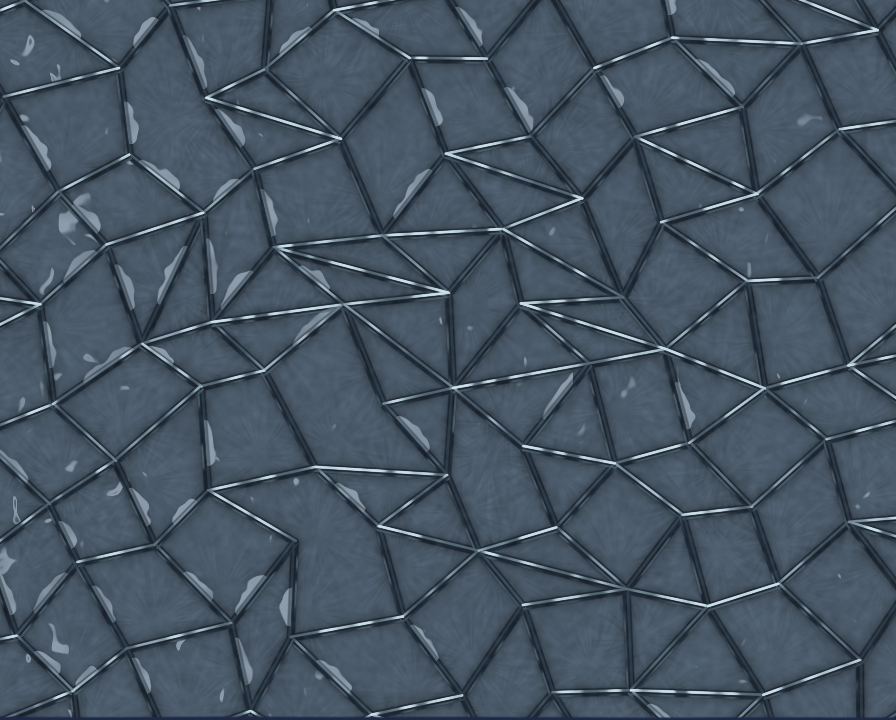
Reproduce this texture procedurally as a WebGL 1 fragment shader.

```glsl
precision highp float;
// Slate-blue leaded glass: a tilted, zigzag lattice of straight grooves, some
// split by diagonals, some dropped. Grooves carry lit rims; steep ones throw
// pale glare onto the panes, which also show frosty radial hairs.
uniform vec2 u_resolution;

const float CELL = 0.122;        // lattice spacing in canvas heights
const float TILT = 0.53;         // lattice rotation, radians
const float JITTER = 0.38;       // random vertex scatter in cells
const float ZIGZAG = 0.12;       // alternating vertex shift in cells
const float FLAT_SPLITS = 0.20;  // share of panes with a flat diagonal
const float STEEP_SPLITS = 0.05; // share of panes with a steep diagonal
const float MISSING = 0.16;      // share of removable grooves left out
const float GROOVE = 0.046;      // groove half width in cells
const float RIM = 0.013;         // lit rim half width in cells
const float HAIR = 0.10;         // strength of the radial hairs
const vec3 PANE = vec3(0.294, 0.354, 0.414);
const vec3 LEAD = vec3(0.110, 0.150, 0.195);
const vec3 RIM_DIM = vec3(0.35, 0.45, 0.51);
const vec3 RIM_LIT = vec3(0.82, 0.89, 0.92);
const vec3 GLARE = vec3(0.55, 0.61, 0.67);
const vec3 BORDER = vec3(0.12, 0.16, 0.28);

float hash(vec2 p) {
  vec3 q = fract(p.xyx * vec3(0.1031, 0.1030, 0.0973));
  q += dot(q, q.yzx + 33.33);
  return fract((q.x + q.y) * q.z);
}

float noise(vec2 p) {
  vec2 i = floor(p), f = fract(p);
  f = f * f * (3.0 - 2.0 * f);
  return mix(mix(hash(i), hash(i + vec2(1, 0)), f.x),
             mix(hash(i + vec2(0, 1)), hash(i + vec2(1, 1)), f.x), f.y);
}

float fbm(vec2 p) {
  float sum = 0.0, gain = 0.5;
  for (int i = 0; i < 4; i++) {
    sum += gain * noise(p);
    p = p * 2.03 + 17.0;
    gain *= 0.5;
  }
  return sum / 0.9375;
}

mat2 turn(float a) { return mat2(cos(a), sin(a), -sin(a), cos(a)); }

vec2 vertex(vec2 id) {
  vec2 scatter = vec2(hash(id + 11.3), hash(id + 47.9)) - 0.5;
  vec2 zigzag = 2.0 * mod(id.yx, 2.0) - 1.0;
  return turn(TILT) * (id + JITTER * scatter + ZIGZAG * zigzag);
}

// Merges one groove into layers: x distance, y rim light, z glare
void addGroove(vec2 p, vec2 a, vec2 b, float seed, float wet, float px, inout vec3 layers) {
  if (b.x < a.x) { vec2 swap = a; a = b; b = swap; }
  float len = length(b - a);
  vec2 dir = (b - a) / len, normal = vec2(-dir.y, dir.x);
  float along = clamp(dot(p - a, dir), 0.0, len);
  vec2 off = p - a - dir * along;
  float side = dot(off, normal), t = along / len;
  layers.x = min(layers.x, length(off));

  // Flat grooves catch the light, steep ones stay dark
  float flatness = smoothstep(0.55, 0.93, dir.x);
  float sparkle = smoothstep(0.2, 0.8, noise(vec2(along * 7.0, seed * 91.0)));
  float rim = 1.0 - smoothstep(RIM - px * 0.5, RIM + px, length(off - normal * 0.014));
  float faint = 1.0 - smoothstep(0.004, 0.004 + px * 1.5, length(off + normal * 0.034));
  float light = mix(0.14, 0.36 + 0.60 * sparkle, flatness);
  layers.y = max(layers.y, max(rim * light, faint * 0.30 * sparkle));

  // Ragged glare sliver hugging the upper or right flank
  float steep = 1.0 - smoothstep(0.78, 0.92, dir.x);
  float present = step(fract(seed * 37.7), wet * steep);
  float u = (t - 0.08 - 0.3 * fract(seed * 13.1)) / (0.36 + 0.25 * fract(seed * 71.3));
  float bulge = sqrt(max(0.0, 4.0 * u * (1.0 - u)));
  float ragged = noise(p * 9.0 + seed * 40.0);
  float reach = GROOVE * 0.6 + bulge * (0.04 + 0.08 * ragged * (0.5 + u));
  float sliver = smoothstep(-px, px, reach - side) * smoothstep(0.0, px, side);
  layers.z = max(layers.z, present * sliver * smoothstep(0.0, 0.2, bulge));
}

void main() {
  vec2 uv = gl_FragCoord.xy / u_resolution.y;
  float across = gl_FragCoord.x / u_resolution.x;
  vec2 p = uv / CELL + 20.0;
  float px = 1.0 / (u_resolution.y * CELL);
  float wet = mix(0.80, 0.06, smoothstep(0.05, 0.8, across));

  // Grooves and hairs of the surrounding lattice cells
  vec2 home = floor(p * turn(TILT));
  vec3 layers = vec3(9.0, 0.0, 0.0);
  float hair = 0.0;
  for (int j = -1; j <= 1; j++) {
    for (int i = -1; i <= 1; i++) {
      vec2 id = home + vec2(float(i), float(j));
      vec2 a = vertex(id), b = vertex(id + vec2(1, 0));
      vec2 c = vertex(id + vec2(0, 1)), d = vertex(id + 1.0);
      float s1 = hash(id + 3.1), s2 = hash(id + 71.7), s3 = hash(id + 133.3);
      float removable = step(mod(id.x + id.y, 2.0), 0.5);
      if (s1 > MISSING * removable) addGroove(p, a, b, s1, wet, px, layers);
      addGroove(p, a, c, s2, wet, px, layers);
      if (s3 < FLAT_SPLITS) addGroove(p, c, b, s3, wet, px, layers);
      if (s3 > 1.0 - STEEP_SPLITS) addGroove(p, a, d, s3, wet, px, layers);
      vec2 ray = p - mix(a, mix(b, c, s1), 0.3 + 0.7 * s2);
      float r = length(ray);
      float fan = noise(vec2(atan(ray.y, ray.x) * 16.0 + s1 * 50.0, r * 4.0 + s3 * 90.0));
      hair += (fan - 0.5) * exp(-1.8 * r) * smoothstep(0.0, 0.4, r);
    }
  }

  // Pane: cloudy tint, hairs, grain and soft shade beside the grooves
  float cloud = fbm(p * 0.8) - 0.5;
  float grain = fbm(p * 12.0) - 0.5;
  float shade = exp(-20.0 * max(0.0, layers.x - GROOVE));
  vec3 color = PANE * (1.01 + 0.05 * cloud + 0.16 * grain + 2.0 * HAIR * hair - 0.26 * shade);

  // Loose droplets and curls, mostly on the wet left side
  float film = noise(p * vec2(5.6, 4.0) + 1.4 * noise(p * 4.1)) + 0.10 * noise(p * 11.0);
  float level = mix(0.94, 1.05, smoothstep(0.0, 0.45, across));
  float drop = smoothstep(level - 3.0 * px, level + 3.0 * px, film);
  drop *= 1.0 - 0.85 * smoothstep(level + 0.07, level + 0.11, film);
  float glare = max(layers.z, drop) * (0.70 + 0.45 * noise(p * 5.0 + 8.0));
  color = mix(color, GLARE, min(glare, 1.0));

  // Lead and its lit rim, glare spilling slightly over it
  float lead = 1.0 - smoothstep(GROOVE - px, GROOVE + px, layers.x);
  color = mix(color, LEAD * (1.0 + 0.6 * grain), lead * (1.0 - 0.5 * layers.z));
  color = mix(color, mix(RIM_DIM, RIM_LIT, layers.y), min(1.0, layers.y * 1.5));

  // Thin dark border along the bottom
  color = mix(BORDER, color, smoothstep(0.002, 0.006, uv.y + 0.003 * cloud));
  gl_FragColor = vec4(color, 1.0);
}
```
